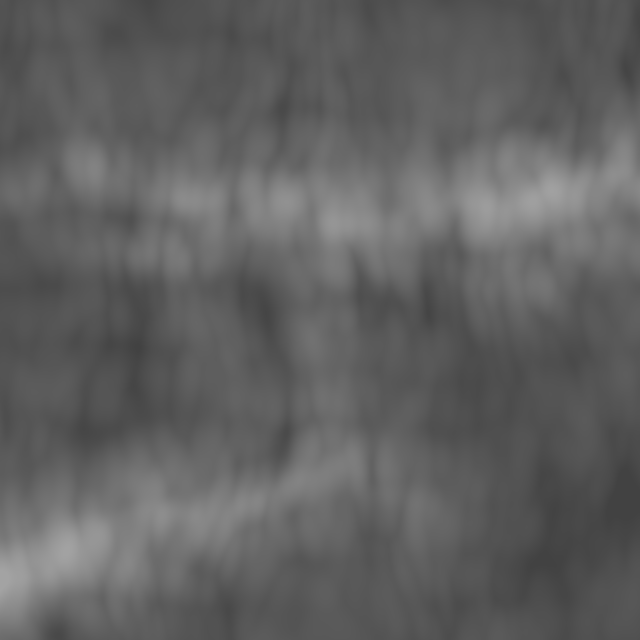
A three.js fragment shader for this texture map:

```glsl
varying vec2 vUv;

const float VALLEY_LEVEL = 0.308;

vec2 hash2(vec2 cell) {
  vec2 q = vec2(dot(cell, vec2(127.1, 311.7)), dot(cell, vec2(269.5, 183.3)));
  return fract(sin(q) * 43758.55);
}

// Smooth cellular noise: rounded crests parted by creases, centred near zero
float crests(vec2 p, float softness) {
  vec2 cell = floor(p);
  vec2 local = fract(p);
  float sum = 0.0;
  for (int j = -2; j <= 2; j++) {
    for (int i = -2; i <= 2; i++) {
      vec2 offset = vec2(float(i), float(j));
      vec2 toPoint = offset + hash2(cell + offset) - local;
      sum += exp(-softness * dot(toPoint, toPoint));
    }
  }
  return 0.14 + log(sum + 0.001) / softness;
}

// Layered sines that bend straight lines
vec2 bend(vec2 p, float amount) {
  vec2 wave = sin(p.yx * vec2(11.0, 19.0) + vec2(0.6, 2.1));
  wave += 0.5 * sin(p.yx * vec2(27.0, 43.0) + p * 13.0 + vec2(1.7, 4.0));
  return p + amount * wave;
}

// Slope falling away on both sides of a crest line
float ridge(float away, float width) {
  return exp(-(sqrt(away * away + 0.0003) - 0.017) / width);
}

float swell(vec2 p, vec2 centre, vec2 size) {
  vec2 q = (p - centre) / size;
  return exp(-dot(q, q));
}

float upperLine(float x) {
  return 0.69 + 0.03 * cos(7.0 * (x - 0.13)) + 0.016 * cos(24.0 * (x - 0.68));
}

float lowerLine(float x) {
  return 0.10 + 0.14 * sin(2.9 * x) + 0.02 * cos(20.0 * (x - 0.52));
}

// Upright spurs on the slopes, crossed by a weaker set of level benches
float spurs(vec2 p, float away) {
  vec2 q = vec2(p.x + 0.12 * away * sin(p.x * 13.0), p.y);
  float broad = crests(q * vec2(9.0, 5.5) + 3.0, 6.0);
  float medium = crests(q * vec2(21.0, 9.0) + 17.0, 6.0);
  float fine = crests(q * vec2(38.0, 18.0) + 41.0, 5.0);
  float benches = crests(q * vec2(7.0, 15.0) + 29.0, 6.0);
  return 0.15 * broad + 0.13 * medium + 0.08 * fine + 0.11 * benches;
}

// Large landforms: two ranges with side shoulders
float landform(vec2 p, float upperAway, float lowerAway) {
  float upperGain = mix(0.07, 0.15, smoothstep(0.0, 0.35, p.x));
  float lowerGain = 1.0 - smoothstep(0.45, 0.85, p.x);
  float h = upperGain * (ridge(upperAway, 0.14) + 0.35 * ridge(upperAway, 0.04));
  h += lowerGain * (0.13 * ridge(lowerAway, 0.12) + 0.05 * ridge(lowerAway, 0.04));
  h += 0.07 * swell(p, vec2(0.53, 0.53), vec2(0.09, 0.10));
  h += 0.07 * swell(p, vec2(0.22, 0.60), vec2(0.12, 0.04));
  h += 0.09 * swell(p, vec2(0.84, 0.62), vec2(0.11, 0.11));
  h += 0.10 * swell(p, vec2(0.0, 0.09), vec2(0.15, 0.09));
  h += 0.06 * swell(p, vec2(0.16, 0.13), vec2(0.14, 0.06));
  return h - 0.04 * swell(p, vec2(0.03, 0.60), vec2(0.16, 0.07));
}

void main() {
  vec2 p = bend(vUv, 0.005);
  float upperAway = p.y - upperLine(p.x);
  float lowerAway = p.y - lowerLine(p.x);
  float away = mix(lowerAway, upperAway, smoothstep(0.25, 0.6, p.y));

  // Relief grows stronger on high ground and fades across the valleys
  float land = landform(p, upperAway, lowerAway);
  float relief = mix(0.4, 1.0, smoothstep(0.0, 0.16, land));
  float rolling = 0.05 * crests(p * vec2(4.0, 4.5) + 7.0, 5.0);
  float height = VALLEY_LEVEL + land + rolling + relief * spurs(p, away);

  gl_FragColor = vec4(vec3(clamp(height, 0.26, 0.64)), 1.0);
}
```
